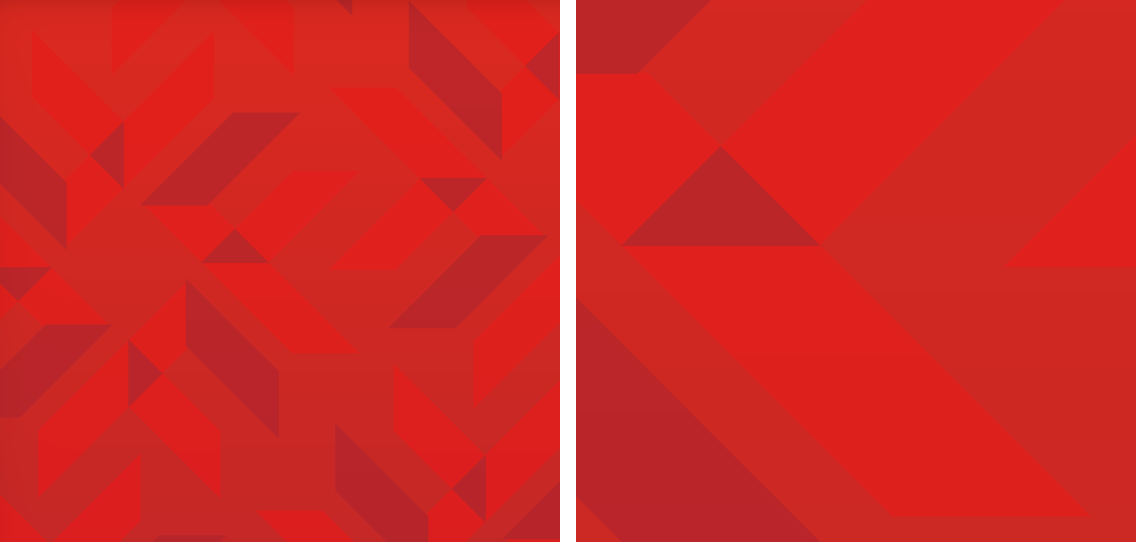
Left: the whole. Right: its middle third, enlarged.
A Shadertoy shader for this background:

```glsl
// Distance outside the interval [lo, hi]
float band(float v, float lo, float hi) {
    return max(lo - v, v - hi);
}

// Signed distances of one pinwheel: x = bright blades, y = dark parts
vec2 pinwheel(vec2 q) {
    float rise = q.x + q.y, fall = q.x - q.y;
    float longBlade = max(band(q.y, 1.0, 3.75), 0.707 * band(fall, -2.0, 0.0));
    float sideBlade = max(-1.77 - q.y, 0.707 * max(band(rise, 0.0, 2.0), -fall));
    float stubBlade = max(-0.75 - q.y, 0.707 * max(band(fall, -2.0, 0.0), rise));
    float triangle = max(q.y - 1.0, 0.707 * max(-rise, fall));
    float darkBlade = max(band(q.y, -3.55, -0.75), 0.707 * band(rise, -3.6, -1.6));
    return vec2(min(longBlade, min(sideBlade, stubBlade)), min(triangle, darkBlade));
}

void mainImage(out vec4 fragColor, in vec2 fragCoord) {
    vec2 uv = fragCoord / iResolution.xy;
    float unitsWide = 17.07;
    float pixel = unitsWide / iResolution.x;
    vec2 p = vec2(fragCoord.x, iResolution.y - fragCoord.y) * pixel;

    // Four turned pinwheels repeated on a slanted lattice
    vec2 shape = vec2(1e3);
    for (int i = -1; i <= 1; i++) {
        for (int j = -1; j <= 1; j++) {
            vec2 r = p - float(i) * vec2(13.27, -2.72) - float(j) * vec2(-2.24, 12.89);
            vec2 up = r - vec2(7.16, 7.0);
            vec2 down = r - vec2(13.82, 6.44);
            vec2 left = r - vec2(2.76, 4.73);
            vec2 right = r - vec2(4.93, 11.38);
            shape = min(shape, pinwheel(up));
            shape = min(shape, pinwheel(-down));
            shape = min(shape, pinwheel(vec2(-left.y, left.x)));
            shape = min(shape, pinwheel(vec2(right.y, -right.x)));
        }
    }
    vec2 cover = 1.0 - smoothstep(0.0, 1.2 * pixel, shape);

    // Each layer fades gently from bottom to top
    vec3 ground = mix(vec3(0.77, 0.155, 0.15), vec3(0.86, 0.16, 0.122), uv.y);
    vec3 bright = mix(vec3(0.86, 0.122, 0.118), vec3(0.888, 0.128, 0.106), uv.y);
    vec3 dark = mix(vec3(0.715, 0.145, 0.165), vec3(0.75, 0.15, 0.16), uv.y);
    vec3 color = mix(mix(ground, bright, cover.x), dark, cover.y);

    // Soft shade along the top and left edges
    color *= 1.0 - 0.1 * exp(-45.0 * (1.0 - uv.y)) - 0.03 * exp(-50.0 * uv.x);
    fragColor = vec4(color, 1.0);
}
```
